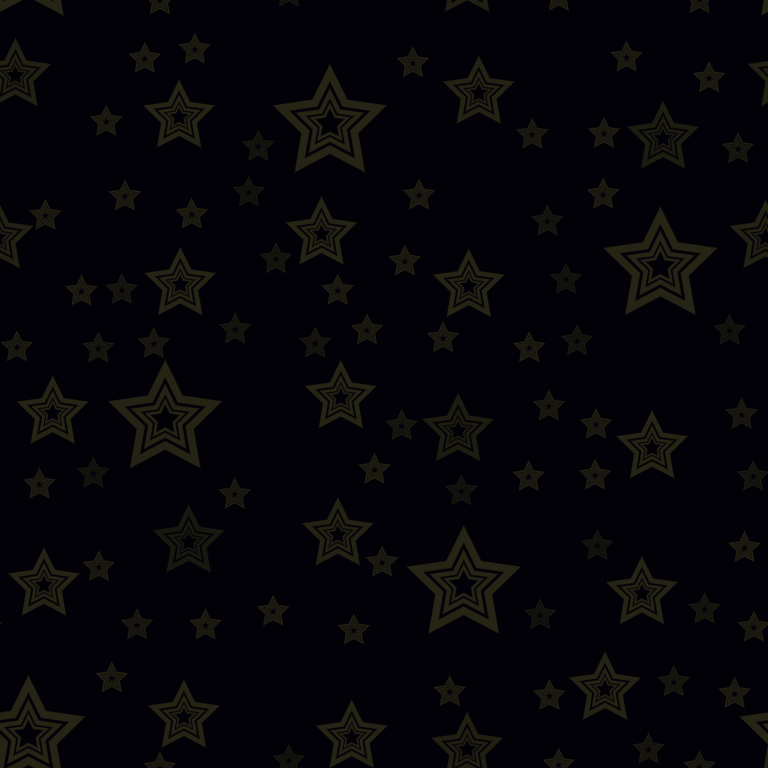
Reproduce this pattern procedurally as a three.js fragment shader.

```glsl
varying vec2 vUv;

#define BIG_GRID 5.0
#define SMALL_GRID 11.0
#define LARGE_RADIUS 0.078
#define MEDIUM_RADIUS 0.049
#define SMALL_RADIUS 0.022
#define SMALL_KEEP 0.87
#define CLEARANCE 0.018
#define SOFTNESS 0.0011
#define NIGHT vec3(0.008, 0.002, 0.028)
#define OLIVE vec3(0.148, 0.140, 0.078)
#define DIM_OLIVE vec3(0.098, 0.094, 0.060)

const float SECTOR = 1.2566371;

vec3 hash3(vec2 p) {
  vec3 q = fract(vec3(p.xyx) * vec3(0.1031, 0.1030, 0.0973) + 0.137);
  q += dot(q, q.yxz + 33.33);
  return fract((q.xxy + q.yzz) * q.zyx);
}

// Star-shaped gauge: 0 at the centre, 1 on the outline of a five-pointed star
float starGauge(vec2 p, float radius) {
  float angle = atan(p.x, p.y);
  angle = abs(mod(angle + 0.5 * SECTOR, SECTOR) - 0.5 * SECTOR);
  return length(p) * (cos(angle) + 2.026 * sin(angle)) / radius;
}

// Nested star outlines, each one shrunk by the same ratio
float nestedStar(vec2 p, float radius, float shrink, float inner, int rings) {
  float s = starGauge(p, radius);
  float w = SOFTNESS * 2.26 / radius;
  float outer = 1.0;
  float ink = 0.0;
  for (int i = 0; i < 5; i++) {
    if (i >= rings) break;
    float low = outer * inner;
    ink += smoothstep(low - w, low + w, s) - smoothstep(outer - w, outer + w, s);
    outer *= shrink;
  }
  return clamp(ink, 0.0, 1.0);
}

// Centre (xy) and radius (z) of the large or medium star in a coarse cell
vec3 bigStar(vec2 cell) {
  vec2 id = mod(cell, BIG_GRID);
  vec3 rnd = hash3(id + 17.0);
  bool large = mod(id.x + 2.0 * id.y, 5.0) < 0.5;
  float radius = large ? LARGE_RADIUS : MEDIUM_RADIUS;
  if (!large && rnd.z > 0.95) radius = 0.0;
  vec2 jitter = (rnd.xy - 0.5) * (large ? 0.06 : 0.09);
  return vec3((cell + 0.5) / BIG_GRID + jitter, radius);
}

vec3 starColor(float rnd) {
  return mix(DIM_OLIVE, OLIVE, smoothstep(0.0, 0.6, rnd));
}

void main() {
  vec2 p = vUv + vec2(0.07, 0.04);
  vec3 color = NIGHT;

  // Large and medium stars
  vec2 home = floor(p * BIG_GRID);
  for (int y = -1; y <= 1; y++) {
    for (int x = -1; x <= 1; x++) {
      vec2 cell = home + vec2(float(x), float(y));
      vec3 star = bigStar(cell);
      if (star.z > 0.0) {
        float ink = nestedStar(p - star.xy, star.z, 0.6, 0.71, 3);
        float tone = hash3(mod(cell, BIG_GRID) + 53.0).x;
        color = mix(color, starColor(tone), ink);
      }
    }
  }

  // Small stars on a finer grid whose rows slide sideways
  vec2 q = p * SMALL_GRID;
  float slide = hash3(vec2(mod(floor(q.y), SMALL_GRID), 91.0)).x;
  q.x += slide;
  vec2 cell = floor(q);
  vec3 rnd = hash3(mod(cell, SMALL_GRID) + 131.0);
  vec2 center = cell + 0.5 + (rnd.xy - 0.5) * 0.48 - vec2(slide, 0.0);
  center /= SMALL_GRID;

  // Drop those that would touch a bigger star
  float keep = step(rnd.z, SMALL_KEEP);
  vec2 around = floor(center * BIG_GRID);
  for (int y = -1; y <= 1; y++) {
    for (int x = -1; x <= 1; x++) {
      vec3 star = bigStar(around + vec2(float(x), float(y)));
      if (star.z > 0.0) {
        keep *= step(star.z + CLEARANCE, distance(center, star.xy));
      }
    }
  }
  float ink = nestedStar(p - center, SMALL_RADIUS, 0.72, 0.8, 5);
  color = mix(color, starColor(rnd.z / SMALL_KEEP), ink * keep);

  gl_FragColor = vec4(color, 1.0);
}
```
